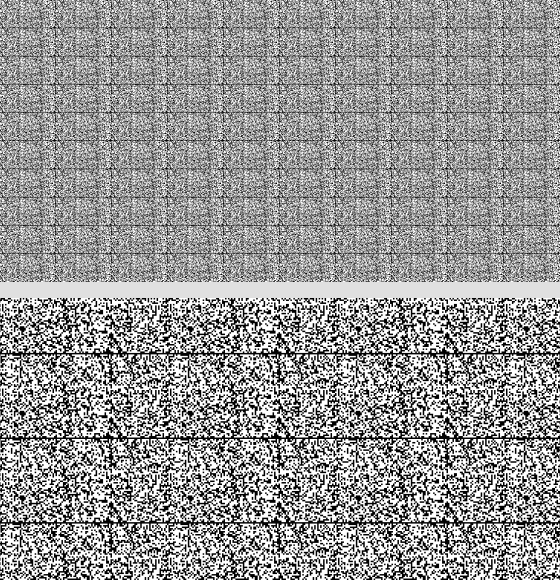
Top, the full canvas; bottom, a detail of the centre.
Reproduce this pattern procedurally as a Shadertoy shader.

```glsl
// Ten by ten identical tiles of black and white grain, parted by hairline dark seams.
// Each tile is 113 x 57 cells of hashed noise; every pixel averages the cells
// it covers by exact overlap area, so the fine grain blends into greys.

float hash(vec2 p) {
    return fract(sin(dot(p, vec2(12.9898, 78.233))) * 43758.5453);
}

// Brightness of one cell of the whole grid
float cellShade(vec2 cell, vec2 tileCells, vec2 gridCells) {
    vec2 local = mod(cell, tileCells);

    // One-cell seams between tiles, none along the outer border
    vec2 seam = step(tileCells - 1.5, local) * step(cell, gridCells - 1.5);

    // Small gaps in the upright seams
    seam.x *= step(0.2, hash(vec2(local.y, 7.3)));

    // The same grain in every tile
    float grain = step(hash(local + 0.5), 0.604);
    return mix(grain, 0.02, max(seam.x, seam.y));
}

void mainImage(out vec4 fragColor, in vec2 fragCoord) {
    vec2 tileCells = vec2(113.0, 57.0);
    vec2 gridCells = tileCells * 10.0;

    // Pixel footprint in cell units, rows counted from the top
    vec2 center = vec2(fragCoord.x, iResolution.y - fragCoord.y);
    vec2 low = (center - 0.5) / iResolution.xy * gridCells;
    vec2 high = (center + 0.5) / iResolution.xy * gridCells;

    // Box filter over the covered cells
    float shade = 0.0;
    float area = 0.0;
    for (int y = 0; y < 8; y++) {
        for (int x = 0; x < 8; x++) {
            vec2 cell = floor(low) + vec2(x, y);
            vec2 overlap = max(min(high, cell + 1.0) - max(low, cell), 0.0);
            float weight = overlap.x * overlap.y;
            if (weight > 0.0) {
                shade += weight * cellShade(cell, tileCells, gridCells);
                area += weight;
            }
        }
    }

    fragColor = vec4(vec3(shade / area), 1.0);
}
```
